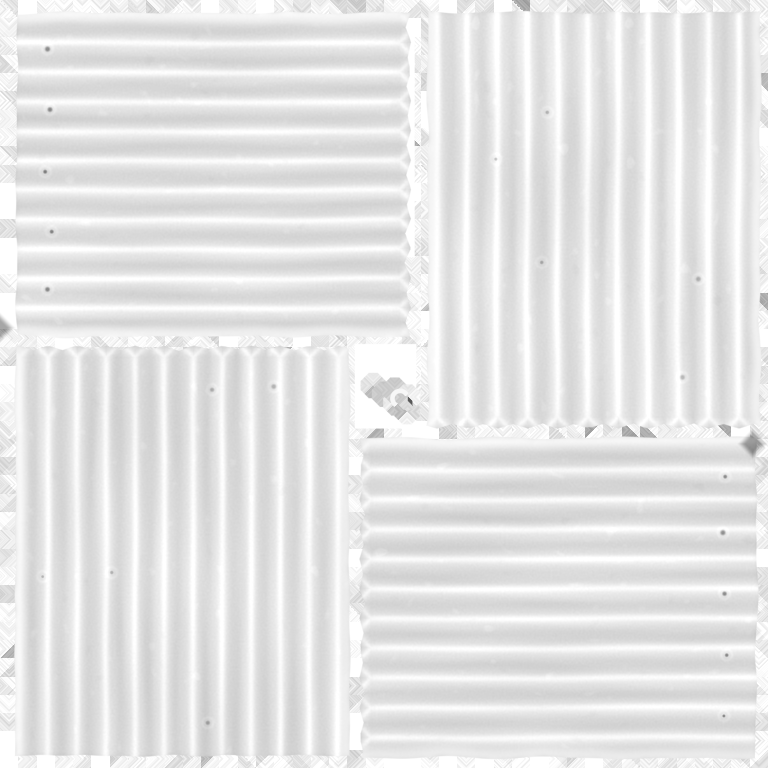
Give the GLSL for this texture, as a three.js fragment shader.

```glsl
// Four pale corrugated metal sheets laid as a pinwheel, ten or so ridges each.
// Each sheet is a wobbly box shaded by a periodic ridge profile with forked ends;
// the gaps hold mitred diagonal shards, and a faceted scrap lies in the centre.
varying vec2 vUv;

vec2 hash2(vec2 p) {
  vec3 q = fract(vec3(p.xyx) * vec3(0.1031, 0.1030, 0.0973));
  q += dot(q, q.yzx + 33.33);
  return fract((q.xx + q.yz) * q.zy);
}

float gradientNoise(vec2 p) {
  vec2 i = floor(p), f = fract(p), s = f * f * (3.0 - 2.0 * f);
  float a = dot(hash2(i) - 0.5, f);
  float b = dot(hash2(i + vec2(1, 0)) - 0.5, f - vec2(1, 0));
  float c = dot(hash2(i + vec2(0, 1)) - 0.5, f - vec2(0, 1));
  float d = dot(hash2(i + 1.0) - 0.5, f - 1.0);
  return 2.0 * mix(mix(a, b, s.x), mix(c, d, s.x), s.y);
}

// Diagonal smears folded inside square cells, some of them left white
float shards(vec2 p) {
  vec2 cell = floor(p * 42.0), f = fract(p * 42.0) - 0.5;
  vec2 rnd = hash2(cell + 7.0);
  float fold = rnd.x > 0.5 ? f.x + abs(f.y) : f.y - abs(f.x);
  float streak = gradientNoise(vec2(fold * 8.0, rnd.y * 90.0));
  float facet = hash2(cell + step(0.0, f.x + f.y * sign(rnd.y - 0.5)) * 19.0).x;
  float tone = 0.98 - 0.13 * facet * facet + 0.15 * streak;
  tone -= 0.2 * smoothstep(0.93, 1.0, facet);
  return mix(1.0, tone, step(0.2, rnd.y));
}

// q.x runs along the ridges and q.y across; side is the end that forks
void sheet(vec2 q, vec2 lo, vec2 hi, float ridge, float pitch, float side,
           float scatter, float seed, float gain, inout float shade) {
  float bend = 0.003 * gradientNoise(vec2(q.x * 4.0, seed))
             + 0.0015 * gradientNoise(vec2(q.x * 9.0, q.y * 12.0 + seed));
  float u = fract((q.y + bend - ridge) / pitch + 0.5) - 0.5;
  float ending = side > 0.0 ? hi.x - q.x : q.x - lo.x;
  float scallop = 0.012 * abs(u) * (1.0 + gradientNoise(vec2(q.y / pitch, seed + 0.4)));

  // Outline with a rough, slightly wavy border
  vec2 inside = min(q - lo, hi - q);
  inside += 0.005 * vec2(gradientNoise(vec2(q.y * 24.0, seed)), gradientNoise(vec2(q.x * 18.0, seed + 5.0)));
  float border = min(min(inside.x, inside.y), ending - scallop);
  float mask = smoothstep(-0.0012, 0.0012, border);

  // Ridge profile: narrow highlight on a soft wave, forked near one end
  float d = abs(abs(u) * pitch - max(0.0, 0.015 - ending)) / pitch;
  float metal = 0.838 + gain + 0.075 * (0.5 + 0.5 * cos(6.2832 * d));
  float glint = mix(0.045, 0.08, smoothstep(0.0, 0.03, ending));
  metal += glint * exp(-d * d * 75.0) - 0.014 * sin(6.2832 * u);

  // Wear: broad stains, drawn-out streaks, small dents and grain
  metal += 0.04 * gradientNoise(q * vec2(5.0, 8.0) + seed);
  metal += 0.035 * gradientNoise(q * vec2(7.0, 95.0) + seed);
  metal += 0.02 * gradientNoise(q * 330.0 + seed);
  float dent = gradientNoise(q * vec2(50.0, 70.0) + seed * 3.0);
  metal += 0.03 * smoothstep(0.3, 0.55, dent) - 0.02 * smoothstep(0.3, 0.6, -dent);

  // Bright flattened lip along the long borders
  float lip = 1.0 - smoothstep(0.003, 0.020, inside.y);
  metal = mix(metal, 0.97 + gain, 0.7 * lip);
  metal -= 0.06 * exp(-max(border, 0.0) * 420.0) * (0.5 + gradientNoise(q * 60.0));

  // Nails: a column by the plain end, or strewn over the sheet
  for (int i = 0; i < 5; i++) {
    vec2 rnd = hash2(vec2(float(i) * 3.7, seed * 11.0));
    float columnX = side > 0.0 ? lo.x + 0.036 + 0.012 * rnd.x : hi.x - 0.036 - 0.012 * rnd.x;
    vec2 column = vec2(columnX, mix(lo.y, hi.y, 0.13 + 0.185 * float(i) + 0.02 * rnd.y));
    vec2 strewn = mix(lo + 0.03, hi - 0.03, rnd);
    float r = length(q - mix(column, strewn, scatter));
    float size = 0.0018 + 0.0016 * rnd.y, halo = (r - 0.007) / 0.002;
    metal += 0.03 * exp(-halo * halo);
    metal -= (0.35 - 0.15 * scatter) * (1.0 - smoothstep(size * 0.3, size * 1.5, r));
  }
  shade = mix(shade, min(metal, 1.0), mask);
}

// Overlapping chamfered squares, each split into four toned facets
void scrap(vec2 p, inout float shade) {
  for (int i = 0; i < 6; i++) {
    float k = float(i);
    vec2 centre = i < 4 ? mix(vec2(0.486, 0.498), vec2(0.530, 0.464), k / 3.0)
                        : mix(vec2(0.514, 0.492), vec2(0.531, 0.483), k - 4.0);
    vec2 v = p - centre, a = abs(v);
    float shape = max(max(a.x, a.y), 0.74 * (a.x + a.y)) - 0.0165;
    float face = a.x > a.y ? step(0.0, v.x) : 2.0 + step(0.0, v.y);
    float tone = 0.72 + 0.24 * hash2(vec2(face * 5.0, k + 2.0)).x;
    tone += 0.1 * gradientNoise(vec2((a.x - a.y) * 260.0, k * 3.3));
    shade = mix(shade, tone, 1.0 - smoothstep(-0.001, 0.001, shape));
  }
  vec2 v = p - vec2(0.521, 0.481);
  float ring = abs(length(v) - 0.010) - 0.003;
  shade = mix(shade, 0.97, (1.0 - smoothstep(-0.001, 0.001, ring)) * step(-0.004, v.y - v.x));
  float slot = max(abs(v.x - 0.013), abs(v.y + v.x - 0.01)) - 0.003;
  shade = mix(shade, 0.35, 1.0 - smoothstep(-0.001, 0.001, slot));
}

void main() {
  vec2 p = vUv;
  float shade = shards(p);

  // Clean white strips and the white square in the middle
  vec2 square = abs(p - vec2(0.502, 0.497)) - vec2(0.040, 0.055);
  vec2 strip = abs(p - vec2(0.534, 0.820)) - vec2(0.006, 0.155);
  float blank = min(max(square.x, square.y), max(strip.x, strip.y));
  shade = mix(1.0, shade, smoothstep(-0.001, 0.001, blank));
  scrap(p, shade);

  sheet(p, vec2(0.022, 0.562), vec2(0.535, 0.983), 0.945, 0.0384, 1.0, 0.0, 1.3, 0.0, shade);
  sheet(p.yx, vec2(0.442, 0.557), vec2(0.984, 0.990), 0.608, 0.0393, -1.0, 1.0, 4.7, 0.015, shade);
  sheet(p.yx, vec2(0.016, 0.020), vec2(0.550, 0.455), 0.0625, 0.0378, 1.0, 1.0, 8.2, 0.0, shade);
  sheet(p, vec2(0.468, 0.013), vec2(0.985, 0.430), 0.388, 0.0387, -1.0, 0.0, 12.6, -0.006, shade);

  // Dark folded corners
  vec2 c1 = abs(p - vec2(0.0, 0.573)), c2 = abs(p - vec2(0.980, 0.422));
  float corner = min(c1.x + c1.y, c2.x + c2.y);
  shade -= 0.35 * (1.0 - smoothstep(0.008, 0.022, corner));
  gl_FragColor = vec4(vec3(clamp(shade, 0.0, 1.0)), 1.0);
}
```
